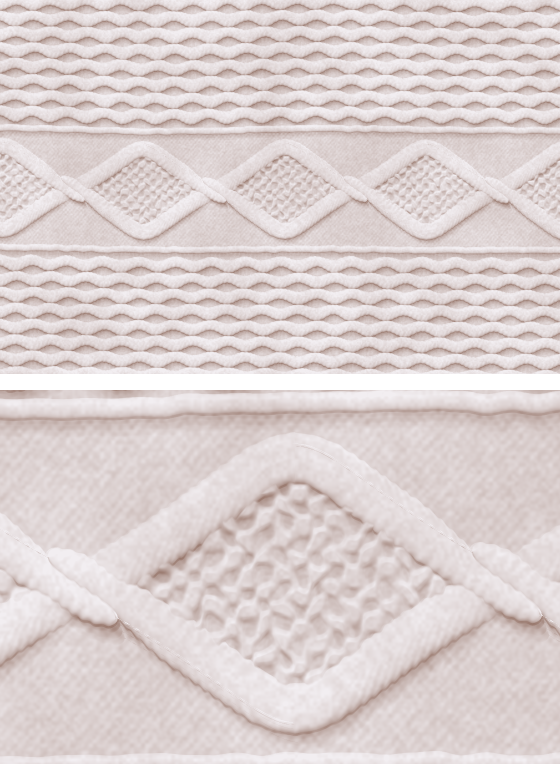
Top: the whole. Bottom: its middle third, enlarged.
Reproduce this texture procedurally as a WebGL 2 fragment shader.

```glsl
#version 300 es
precision highp float;
// Cream knitwear: staggered wavy ridges above and below a plain band that carries
// a chain of cabled diamonds filled with seed stitch. Every part adds to one
// height field, which is then shaded by slope, height and soft shadow from above.
uniform vec2 u_resolution;
out vec4 fragColor;

const float PI = 3.14159265;
const float TAU = 6.2831853;
const vec3 SHADOW = vec3(0.60, 0.475, 0.43);
const vec3 CREAM = vec3(0.95, 0.935, 0.947);
const float MIDDLE = 0.495;          // height of the band axis
const float RAIL = 0.161;            // axis to rail
const float FIRST_ROW = 0.201;       // axis to first wavy row
const float ROW_STEP = 0.0428;
const float WAVE_LENGTH = 0.0945;
const float DIAMOND_STEP = 0.378;
const float FIRST_CROSSING = 0.195;
const float DIAMOND_RISE = 0.112;
const float STRAND = 0.0225;         // half width of a cable strand

float hash(vec2 p) {
  p = fract(p * vec2(0.1031, 0.1137));
  p += dot(p, p.yx + 33.33);
  return fract((p.x + p.y) * p.x * 7.31 + p.y * 5.17);
}

float noise(vec2 p) {
  vec2 i = floor(p), f = fract(p);
  f = f * f * (3.0 - 2.0 * f);
  return mix(mix(hash(i), hash(i + vec2(1, 0)), f.x),
             mix(hash(i + vec2(0, 1)), hash(i + vec2(1, 1)), f.x), f.y);
}

// Round profile, 1 on the axis and 0 at the half width
float tube(float d, float halfWidth) {
  d /= max(halfWidth, 0.0001);
  return sqrt(max(1.0 - d * d, 0.0));
}

// Fine staggered purl grain
float grain(vec2 p) {
  float weave = sin(p.x * TAU / 0.0105) * sin(p.y * TAU / 0.0125);
  return 0.5 + 0.3 * weave + 0.5 * (noise(p * 170.0) - 0.5);
}

// Staggered bumps with uneven outlines
float seedStitch(vec2 p) {
  p += 0.009 * (vec2(noise(p * 70.0), noise(p * 70.0 + 31.0)) - 0.5);
  float bumps = sin(p.x * TAU / 0.031) * sin(p.y * TAU / 0.031 + 0.6 * sin(p.x * 125.0));
  return smoothstep(-0.6, 0.6, bumps) * (0.65 + 0.6 * noise(p * 60.0 + 9.0));
}

// Rounded zigzag, flatter where strands cross at u = 0
float zigzag(float u) {
  float t = asin(0.96 * sin(PI * u / DIAMOND_STEP)) / 1.287;
  return DIAMOND_RISE * t * (0.7 + 0.3 * abs(t));
}

// Upward strand, passing beneath the twist
float lowerStrand(float u, float y) {
  float slope = (zigzag(u + 0.002) - zigzag(u - 0.002)) / 0.004;
  float stretch = sqrt(1.0 + slope * slope);
  float d = (y - zigzag(u)) / stretch;
  float stitches = cos(TAU * (u * stretch + abs(d) * 0.8) / 0.0115);
  float sunk = 1.0 - 0.6 * exp(-u * u * 900.0);
  return sunk * tube(d, STRAND + 0.0006 * stitches) * (0.0135 + 0.0004 * stitches);
}

// Downward strand that bends aside, narrows and ends just past the twist
float twistCentre(float u) {
  return -zigzag(u) - 0.0125 * smoothstep(-0.085, 0.01, u);
}

float twistStrand(float u, float y) {
  float slope = (twistCentre(u + 0.002) - twistCentre(u - 0.002)) / 0.004;
  float stretch = sqrt(1.0 + slope * slope);
  float d = (y - twistCentre(u)) / stretch;
  float stitches = cos(TAU * (u * stretch + abs(d) * 0.8) / 0.0115);
  float near = smoothstep(-0.09, -0.01, u);
  float halfWidth = (STRAND - 0.007 * near) * tube(max(u + 0.005, 0.0), 0.036);
  return tube(d, halfWidth + 0.0006 * stitches) * (0.0135 + 0.0015 * near + 0.0004 * stitches);
}

float diamondChain(float x, float y) {
  float u = x - FIRST_CROSSING;
  u -= DIAMOND_STEP * round(u / DIAMOND_STEP);
  float twist = max(twistStrand(u, y), twistStrand(-u, -y));
  float inside = smoothstep(0.0, 0.012, abs(zigzag(u)) - abs(y));
  float ground = mix(0.002 * grain(vec2(x, y)), 0.0075 * seedStitch(vec2(x, y)), inside);
  return max(ground, max(twist, lowerStrand(u, y)));
}

// Wavy ridges, each half a wave out of step with the next, so that they touch
// and part in turn and leave ribbed lens shaped hollows
float wavyRows(float x, float y) {
  float side = sign(y);
  float nearest = round((abs(y) - FIRST_ROW) / ROW_STEP);
  float h = 0.0015 * cos(TAU * x / 0.0105) - 0.0005;
  for (int i = -1; i <= 1; i++) {
    float row = nearest + float(i);
    if (row < 0.0) continue;
    float phase = TAU * x / WAVE_LENGTH + PI * row + 0.7 * noise(vec2(x * 7.0, row * 0.7 + side));
    float d = y - side * (FIRST_ROW + row * ROW_STEP) - 0.0066 * cos(phase);
    float yarn = cos(TAU * (x / 0.0115 + abs(d) * 50.0));
    float uneven = 0.003 * (noise(vec2(x * 28.0, row * 5.3 + side)) - 0.5);
    float body = tube(d, 0.0158 - 0.0012 * cos(phase) + uneven + 0.0005 * yarn);
    h = max(h, body * (0.0125 + 0.0005 * yarn));
  }
  return h;
}

float knitHeight(vec2 p) {
  float y = p.y - MIDDLE + 0.014 * (noise(vec2(p.x * 2.3, p.y * 1.5)) - 0.5);
  float h = abs(y) < RAIL ? diamondChain(p.x, y) : wavyRows(p.x, y);
  float wobble = 0.004 * (noise(vec2(p.x * 45.0, sign(y) * 7.0)) - 0.5);
  return max(h, 0.0105 * tube(abs(y) - RAIL + wobble, 0.0088));
}

float shade(vec2 p) {
  float h = knitHeight(p), e = 0.0022;
  vec2 slope = vec2(knitHeight(p + vec2(e, 0)), knitHeight(p + vec2(0, e))) - h;
  float facing = clamp(dot(slope / e, vec2(0.4, -1.0)), -1.3, 0.9);
  float blocked = 0.0;
  for (int i = 1; i <= 3; i++) {
    float reach = 0.006 * float(i);
    blocked += max(knitHeight(p + reach * vec2(-0.35, 1.0)) - h - 0.25 * reach, 0.0);
  }
  float fuzz = 0.10 * (noise(p * 300.0) - 0.5) + 0.08 * (noise(p * 110.0) - 0.5);
  float patches = 0.12 * (noise(p * 11.0 + 3.0) - 0.5);
  return 0.74 + 0.14 * facing + 10.0 * h - 18.0 * blocked + fuzz + patches;
}

void main() {
  // Four samples per pixel smooth the edges
  float light = 0.0;
  for (int i = 0; i < 4; i++) {
    vec2 offset = vec2(i % 2, i / 2) * 0.5 - 0.25;
    light += 0.25 * clamp(shade((gl_FragCoord.xy + offset) / u_resolution.y), 0.0, 1.0);
  }
  fragColor = vec4(mix(SHADOW, CREAM, light), 1.0);
}
```
